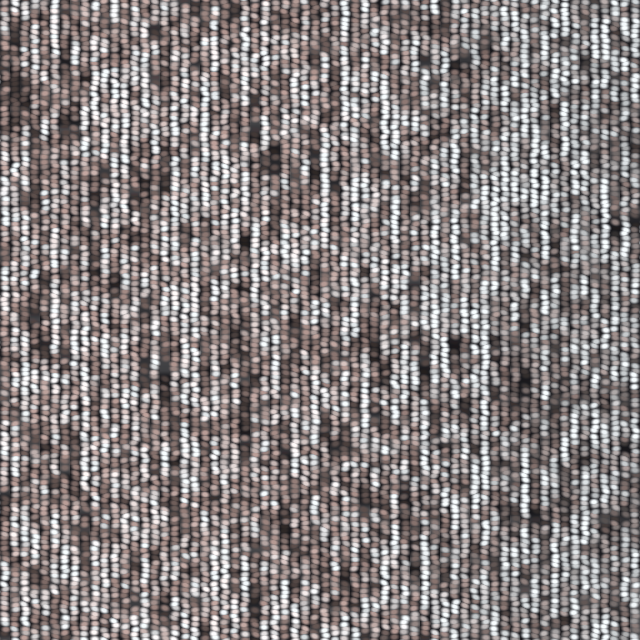
Give the GLSL for this texture, as a Shadertoy shader.

```glsl
const vec2 GRID = vec2(64.0, 128.0);          // yarn columns, loops per column
const vec2 LOOP_RADIUS = vec2(0.56, 0.85);    // in grid cells
const vec3 GAP_DARK = vec3(0.085, 0.085, 0.10);
const vec3 GAP_LIGHT = vec3(0.30, 0.30, 0.31);
const vec3 WARM_TINT = vec3(1.13, 0.96, 0.92);
const vec3 COOL_TINT = vec3(0.98, 1.00, 1.01);

float hash(vec2 p) {
    vec3 q = fract(vec3(p.xyx) * 0.1031);
    q += dot(q, q.yzx + 33.33);
    return fract((q.x + q.y) * q.z);
}

// Smooth random variation along one column, centred on zero
float streak(float column, float y, float seed) {
    float cell = floor(y);
    float t = smoothstep(0.0, 1.0, fract(y));
    float a = hash(vec2(column + seed, cell + 50.0));
    float b = hash(vec2(column + seed, cell + 51.0));
    return mix(a, b, t) - 0.5;
}

// Broad light and dark areas from layered sines
float patches(vec2 uv) {
    return 0.5 * sin(uv.x * 19.0 + 2.0 * sin(uv.y * 5.0))
         + 0.5 * sin(uv.x * 41.0 + uv.y * 7.0 + 1.7 * sin(uv.y * 11.0));
}

float yarnTone(vec2 cell, vec2 uv) {
    float tone = 0.71 + 0.06 * patches(uv);
    tone += 0.62 * streak(cell.x, cell.y / 3.5, 7.0);
    tone += 0.45 * streak(cell.x, cell.y / 13.0, 91.0);
    tone += 0.42 * (hash(cell + 211.0) - 0.5);
    return clamp(tone, 0.09, 1.0);
}

vec3 yarnColor(float tone, float coolness, float variation) {
    float cool = smoothstep(0.45, 1.0, tone) + coolness + 0.5 * (variation - 0.5);
    return tone * mix(WARM_TINT, COOL_TINT, clamp(cool, 0.0, 1.0));
}

// Soft slanted oval, one at its centre and zero outside
float loopCover(vec2 offset, float slant) {
    offset.y += slant * offset.x;
    return 1.0 - smoothstep(0.25, 1.15, length(offset / LOOP_RADIUS));
}

// Brightest of the neighbouring yarn loops over the dark backing
vec3 carpet(vec2 uv) {
    vec2 p = uv * GRID;
    float column = floor(p.x);
    float fuzz = 0.5 + streak(column, p.y / 2.0, 301.0);
    vec3 gap = mix(GAP_DARK, GAP_LIGHT, fuzz * fuzz);
    vec3 color = gap;

    for (int i = -1; i <= 1; i++) {
        float neighbour = column + float(i);
        float shift = hash(vec2(neighbour + 17.0, 3.0));
        float row = floor(p.y + shift);
        for (int j = -1; j <= 1; j++) {
            vec2 cell = vec2(neighbour, row + float(j));
            vec2 jitter = vec2(hash(cell + 31.0), hash(cell + 73.0)) - 0.5;
            vec2 center = cell + 0.5 + jitter * vec2(0.24, 0.45);
            center.y -= shift;
            float slant = 0.9 * (hash(cell + 127.0) - 0.35);
            float cover = loopCover(p - center, slant);
            float tone = yarnTone(cell, center / GRID);
            float coolness = 0.45 * smoothstep(0.4, 1.0, uv.x) - 0.1;
            vec3 yarn = yarnColor(tone, coolness, hash(cell + 167.0));
            color = max(color, mix(gap, yarn, cover));
        }
    }
    return color;
}

void mainImage(out vec4 fragColor, in vec2 fragCoord) {
    vec2 uv = fragCoord / iResolution.xy;
    fragColor = vec4(clamp(carpet(uv), 0.0, 1.0), 1.0);
}
```
